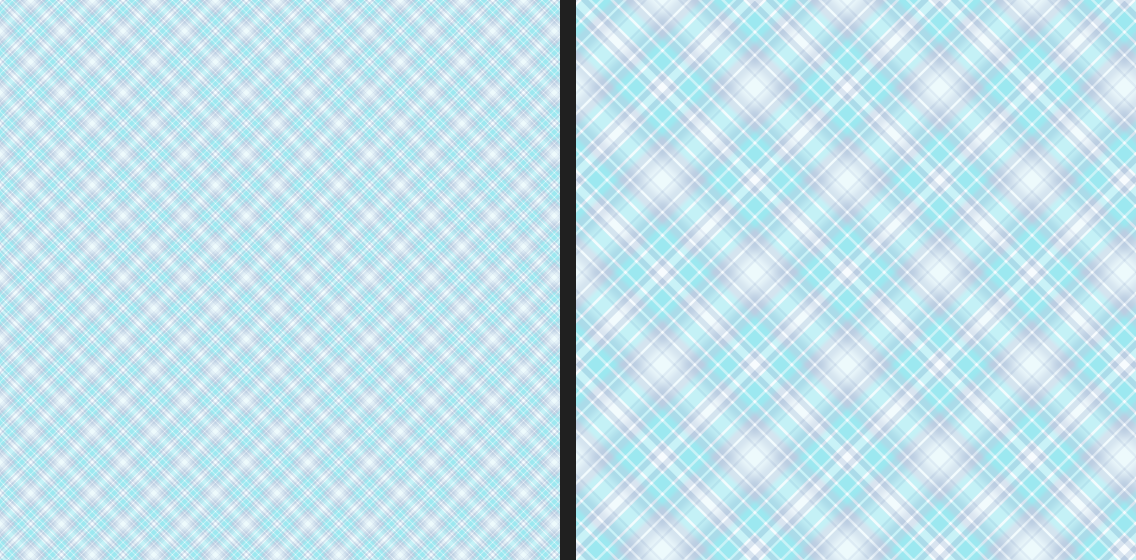
Left: the whole. Right: its middle third, enlarged.
A WebGL 2 fragment shader for this pattern:

```glsl
#version 300 es
precision highp float;
// Pale diagonal tartan of aqua, blue-grey and white, about nine repeats each way.
// One mirrored stripe sequence is evaluated along both diagonals, and the two
// thread colours are averaged; stripes use exact box coverage for smooth edges.
uniform vec2 u_resolution;
out vec4 fragColor;

// Share of a pixel of width px, centred at d, covered by a stripe
float stripe(float d, float centre, float halfWidth, float px) {
    float top = min(d + 0.5 * px, centre + halfWidth);
    float bottom = max(d - 0.5 * px, centre - halfWidth);
    return max(top - bottom, 0.0) / px;
}

// Thread colour at a phase measured in repeats, mirrored about each whole number
vec3 threadColour(float phase, float px) {
    const vec3 aqua = vec3(0.61, 0.91, 0.94);
    const vec3 blueGrey = vec3(0.735, 0.805, 0.885);
    const vec3 white = vec3(0.97, 0.985, 0.995);
    float d = abs(fract(phase + 0.5) - 0.5);

    // Broad aqua ground, then a blue-grey band that fades to a soft white heart
    vec3 colour = mix(aqua, blueGrey, smoothstep(0.235, 0.285, d));
    colour = mix(colour, vec3(0.93, 0.98, 0.99), smoothstep(0.34, 0.46, d));

    // Bold white stripe with blue-grey borders and thin white rails
    colour = mix(colour, blueGrey, stripe(d, 0.05, 0.024, px));
    colour = mix(colour, white, stripe(d, 0.0, 0.030, px));
    colour = mix(colour, white, stripe(d, 0.082, 0.009, px));

    // Fine lines across the ground, the band and the soft heart
    colour = mix(colour, white, stripe(d, 0.200, 0.010, px));
    colour = mix(colour, white, stripe(d, 0.325, 0.009, px));
    colour = mix(colour, blueGrey, 0.6 * stripe(d, 0.435, 0.009, px));
    return colour;
}

void main() {
    const float repeats = 9.09;
    vec2 p = gl_FragCoord.xy / u_resolution.y - vec2(0.4948, 0.6146);
    float px = repeats * sqrt(2.0) / u_resolution.y;

    // Warp and weft run along the two diagonals
    vec3 warp = threadColour((p.x + p.y) * repeats, px);
    vec3 weft = threadColour((p.x - p.y) * repeats, px);
    fragColor = vec4(0.5 * (warp + weft), 1.0);
}
```
